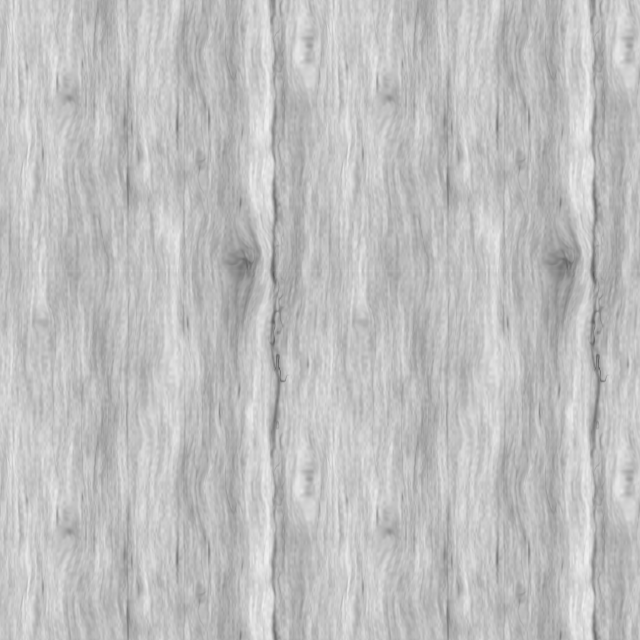
This texture is drawn by a WebGL 1 fragment shader. Its source:

```glsl
precision highp float;
// Pale grey timber: a seamless tile of vertical grain, two across and about one and a half up.
// Wrapped noise stretched along the boards gives the fibres; knots bend them, and
// broad tone bands, thin joints and one wandering split complete each tile.
uniform vec2 u_resolution;

#define TILE_SIZE vec2(0.5, 0.677)
#define TILE_ORIGIN vec2(0.0, 0.577)
#define BASE_TONE 0.752
#define BROAD_CONTRAST 0.10
#define STREAK_CONTRAST 0.20
#define FIBRE_CONTRAST 0.12
#define SPLIT_DEPTH 0.32
#define KNOT_DEPTH 0.24
#define NICK_COUNT 14
#define TAU 6.2831853

float hash(vec2 p) {
  return fract(sin(dot(p, vec2(127.1, 311.7))) * 43758.5453);
}

// Value noise over the unit tile, wrapping after a whole number of cells
float noise(vec2 q, vec2 cells) {
  vec2 p = q * cells, i = floor(p), f = fract(p);
  f = f * f * (3.0 - 2.0 * f);
  vec2 a = mod(i, cells), b = mod(i + 1.0, cells), seed = cells * 0.37;
  return mix(mix(hash(a + seed), hash(vec2(b.x, a.y) + seed), f.x),
             mix(hash(vec2(a.x, b.y) + seed), hash(b + seed), f.x), f.y);
}

float fbm(vec2 q, vec2 cells) {
  float sum = 0.0, weight = 0.5;
  for (int i = 0; i < 3; i++) {
    sum += weight * noise(q, cells);
    cells *= 2.0;
    weight *= 0.6;
  }
  return sum / 0.98;
}

// Thin veins along the middle contour of the noise
float veins(vec2 q, vec2 cells, float width) {
  return 1.0 - smoothstep(0.0, width, abs(fbm(q, cells) - 0.5));
}

vec2 tileOffset(vec2 q, vec2 centre) {
  return fract(q - centre + 0.5) - 0.5;
}

float blob(vec2 q, vec2 centre, vec2 size) {
  vec2 d = tileOffset(q, centre) / size;
  return exp(-dot(d, d));
}

// Soft vertical band
float band(float x, float centre, float halfWidth) {
  float d = abs(fract(x - centre + 0.5) - 0.5);
  return 1.0 - smoothstep(halfWidth * 0.55, halfWidth * 1.25, d);
}

// Thin line with a smooth edge
float line(float x, float centre, float width) {
  float d = (fract(x - centre + 0.5) - 0.5) / width;
  return exp(-d * d);
}

// Bends the grain around a knot and returns the knot's darkness
float knot(inout vec2 grain, vec2 q, vec2 centre, vec2 size) {
  float bend = blob(q, centre, size * 2.0);
  grain.x -= bend * (0.6 * tileOffset(q, centre).x + 0.4 * size.x);
  return blob(q, centre, size);
}

float woodTone(vec2 q) {
  // Grain flow and knots
  vec2 grain = q;
  grain.x += 0.05 * (fbm(q, vec2(5.0, 4.0)) - 0.5) + 0.008 * (noise(q, vec2(16.0, 18.0)) - 0.5);
  float knots = knot(grain, q, vec2(0.208, 0.39), vec2(0.03, 0.05));
  knots += knot(grain, q, vec2(0.755, 0.02), vec2(0.045, 0.035));
  knots += 1.2 * knot(grain, q, vec2(0.13, 0.885), vec2(0.018, 0.018));
  knots += 0.8 * knot(grain, q, vec2(0.628, 0.25), vec2(0.014, 0.07));
  knots += 0.8 * knot(grain, q, vec2(0.965, 0.51), vec2(0.025, 0.045));
  knots += 0.9 * knot(grain, q, vec2(0.115, 0.21), vec2(0.012, 0.035));

  // Broad boards of lighter and darker wood
  float x = grain.x;
  float tone = BASE_TONE + 0.02 * band(x, 0.05, 0.07) + 0.04 * band(x, 0.485, 0.085);
  tone += 0.045 * band(x, 0.81, 0.035) - 0.03 * band(x, 0.68, 0.10) - 0.02 * band(x, 0.93, 0.06);
  tone -= 0.06 * blob(q, vec2(0.345, 0.83), vec2(0.055, 0.22));
  tone -= 0.06 * blob(q, vec2(0.76, 0.92), vec2(0.05, 0.08));

  // Fibres, from wide stains to fine pores
  float broad = fbm(grain, vec2(7.0, 3.0)), ragged = fbm(grain, vec2(48.0, 24.0));
  tone += BROAD_CONTRAST * (broad - 0.5) + STREAK_CONTRAST * (fbm(grain, vec2(26.0, 4.0)) - 0.5);
  tone += FIBRE_CONTRAST * (noise(grain, vec2(130.0, 18.0)) - 0.5);
  tone += 0.07 * (noise(grain, vec2(190.0, 110.0)) - 0.5);
  tone += 0.08 * smoothstep(0.62, 0.82, noise(grain, vec2(37.0, 9.0))) * broad;
  tone -= 0.06 * veins(grain, vec2(15.0, 3.0), 0.035) * noise(q, vec2(9.0, 11.0));

  // Arched figure in the light board
  vec2 arch = tileOffset(grain, vec2(0.495, 0.28));
  tone += 0.02 * sin(110.0 * (arch.y + 30.0 * arch.x * arch.x) + 9.0 * broad) * blob(q, vec2(0.495, 0.25), vec2(0.07, 0.13));

  // Knots and scattered nicks
  tone -= KNOT_DEPTH * knots * (0.7 * smoothstep(0.35, 0.75, ragged) + 0.5 * veins(grain, vec2(22.0, 14.0), 0.06));
  for (int i = 0; i < NICK_COUNT; i++) {
    float id = float(i);
    vec2 place = vec2(hash(vec2(id, 3.1)), hash(vec2(id, 7.7)));
    tone -= 0.16 * blob(grain, place, vec2(0.004, 0.008 + 0.018 * hash(vec2(id, 5.3))));
  }

  // Joints between boards and short cracks
  float wear = smoothstep(0.3, 0.75, noise(q, vec2(3.0, 9.0)));
  float wobble = 0.012 * (fbm(vec2(0.5, q.y), vec2(1.0, 12.0)) - 0.5);
  tone -= (0.03 + 0.08 * wear) * (line(q.x, 0.4 + wobble, 0.003) + 0.7 * line(q.x, 0.575 - wobble, 0.003));
  tone -= 0.4 * ragged * line(q.x, 0.557 + wobble, 0.005) * blob(q, vec2(0.557, 0.37), vec2(0.1, 0.09));
  tone -= 0.17 * line(q.x, 0.405 + wobble, 0.007) * blob(q, vec2(0.405, 0.20), vec2(0.1, 0.05));

  // Wandering split with a pale lip and rough bark beside it
  float swell = exp(-pow((q.y - 0.79) / 0.12, 2.0));
  float path = 0.857 + 0.015 * sin(TAU * 3.0 * (q.y - 0.62)) * swell;
  path += 0.024 * (fbm(vec2(0.3, q.y), vec2(1.0, 16.0)) - 0.5);
  float opening = noise(vec2(0.6, q.y), vec2(1.0, 17.0));
  float bark = line(q.x, path + 0.014, 0.017) * (0.45 + swell);
  tone += 0.04 * line(q.x, path - 0.028, 0.02);
  tone -= bark * (0.13 * ragged + 0.15 * veins(q, vec2(30.0, 14.0), 0.07));
  tone -= SPLIT_DEPTH * (0.2 + 0.8 * opening) * line(q.x, path, 0.003 + 0.006 * opening);
  return tone + 0.012 * line(q.y, 0.0, 0.002);
}

void main() {
  vec2 q = fract((gl_FragCoord.xy / u_resolution - TILE_ORIGIN) / TILE_SIZE);
  gl_FragColor = vec4(vec3(clamp(woodTone(q), 0.0, 1.0)), 1.0);
}
```
